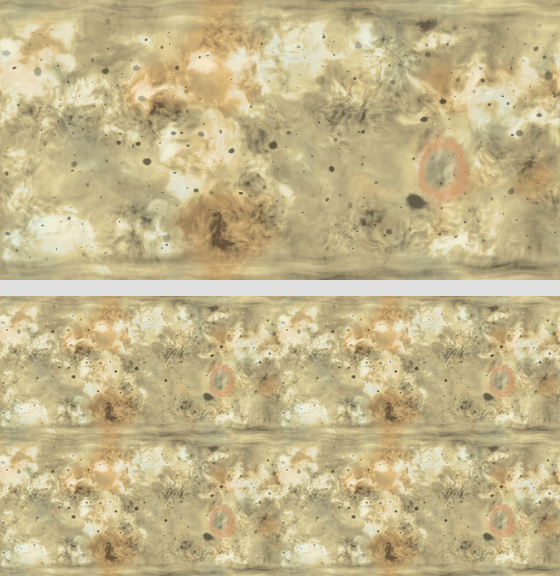
Top: one tile. Bottom: repeated 2 by 2.
A WebGL 2 fragment shader for this texture:

```glsl
#version 300 es
precision highp float;

#define TILE vec2(2.0, 1.0)
#define BROAD_SCALE 3.0
#define MOTTLE_SCALE 11.0
#define GRAIN_SCALE 44.0
#define WARP 0.045
#define RELIEF 2.6
#define FROST 1.15
#define TONE_BIAS -0.22
#define VENT_DENSITY 0.42
#define RING_CENTER vec2(1.576, 0.396)
#define RING_RADII vec2(0.085, 0.112)
#define BASIN_CENTER vec2(1.485, 0.28)

uniform vec2 u_resolution;
out vec4 fragColor;

vec3 hash3(vec2 cell, uint seed) {
    uvec3 v = uvec3(uint(cell.x), uint(cell.y), seed) * 1664525u + 1013904223u;
    v.x += v.y * v.z; v.y += v.z * v.x; v.z += v.x * v.y;
    v ^= v >> 16u;
    v.x += v.y * v.z; v.y += v.z * v.x; v.z += v.x * v.y;
    return vec3(v >> 8u) / 16777216.0;
}

vec2 wrapCell(vec2 cell, vec2 period) { return floor(mod(cell + 0.5, period)); }

// Shortest offset to a centre on the repeating tile
vec2 wrapOffset(vec2 p, vec2 center) {
    vec2 d = p - center;
    return d - TILE * floor(d / TILE + 0.5);
}

float corner(vec2 cell, vec2 offset, vec2 period, uint seed) {
    float a = 6.28318 * hash3(wrapCell(cell, period), seed).x;
    return dot(vec2(cos(a), sin(a)), offset);
}

// Gradient noise that wraps over the tile
float noise(vec2 p, vec2 freq, uint seed) {
    vec2 x = p * freq, period = TILE * freq, i = floor(x), f = x - i;
    vec2 u = f * f * f * (f * (f * 6.0 - 15.0) + 10.0), e = vec2(1, 0);
    return mix(mix(corner(i, f, period, seed), corner(i + e, f - e, period, seed), u.x),
               mix(corner(i + e.yx, f - e.yx, period, seed), corner(i + 1.0, f - 1.0, period, seed), u.x), u.y);
}

float fbm(vec2 p, vec2 freq, int octaves, uint seed) {
    float sum = 0.0, amp = 1.0;
    for (int i = 0; i < octaves; i++) {
        sum += amp * noise(p, freq, seed + uint(i));
        freq *= 2.0;
        amp *= 0.55;
    }
    return sum;
}

// Scattered vents: x = dark core, y = soft halo, z = halo hue
vec3 vents(vec2 p, float freq, uint seed) {
    vec2 x = p * freq, base = floor(x);
    vec3 result = vec3(0);
    for (int j = -1; j <= 1; j++)
    for (int i = -1; i <= 1; i++) {
        vec2 cell = base + vec2(i, j), id = wrapCell(cell, TILE * freq);
        vec3 h = hash3(id, seed), k = hash3(id, seed + 7u);
        if (k.x > VENT_DENSITY) continue;
        float d = length((x - cell - 0.15 - 0.7 * h.xy) * vec2(1.0, 0.8 + 0.7 * k.y));
        float r = mix(0.06, 0.17, h.z * h.z);
        float halo = exp(-pow(d / (r * 2.4), 2.0));
        result.x = max(result.x, (1.0 - smoothstep(r * 0.5, r * 1.15, d)) * (0.35 + 0.65 * k.z));
        if (halo > result.y) result.yz = vec2(halo, k.y);
    }
    return result;
}

// Tone in standard deviations to surface colour
vec3 surface(float tone) {
    const vec3 colors[6] = vec3[6](vec3(0.40, 0.36, 0.28), vec3(0.58, 0.54, 0.41), vec3(0.70, 0.64, 0.48),
                                   vec3(0.77, 0.72, 0.54), vec3(0.87, 0.81, 0.60), vec3(0.90, 0.88, 0.77));
    const float stops[6] = float[6](-2.4, -1.6, -0.8, 0.0, 0.8, 1.4);
    vec3 c = colors[0];
    for (int i = 1; i < 6; i++)
        c = mix(c, colors[i], clamp((tone - stops[i - 1]) / (stops[i] - stops[i - 1]), 0.0, 1.0));
    return c + 0.05 * smoothstep(1.5, 2.6, tone);
}

void main() {
    vec2 p = gl_FragCoord.xy / u_resolution * TILE;
    float polar = smoothstep(0.36, 0.47, abs(p.y - 0.5));

    // Warped terrain layers
    vec2 bend = vec2(fbm(p, vec2(5), 3, 11u), fbm(p, vec2(5), 3, 21u));
    vec2 q = p + WARP * bend * (1.0 - 0.6 * polar);
    float broad = fbm(q, vec2(BROAD_SCALE), 4, 31u);
    float mottle = fbm(q, vec2(MOTTLE_SCALE), 4, 41u);
    float lit = fbm(q + vec2(-0.004, 0.005), vec2(MOTTLE_SCALE), 4, 41u) - mottle;
    float grain = fbm(q, vec2(GRAIN_SCALE), 2, 51u);
    float rough = smoothstep(-0.25, 0.3, fbm(p, vec2(4), 3, 61u));

    // Frost fields with eroded borders
    float field = fbm(q, vec2(2), 4, 71u) + 0.45 * mottle;
    float frost = smoothstep(0.06, 0.34, field) * (1.0 - 0.5 * polar);
    float border = 1.0 - smoothstep(0.0, 0.045, abs(mottle - 0.1));
    float tone = TONE_BIAS + 1.9 * broad + FROST * frost;
    tone += mix(0.9, 2.0, rough) * mottle + mix(0.4, 1.5, rough) * grain;
    tone += rough * (RELIEF * lit - 0.45 * border);

    // Long streaks toward the top and bottom
    float streak = fbm(p + 0.02 * bend, vec2(2, 16), 4, 81u);
    tone = mix(tone, 2.6 * streak + 0.35 * tone - 0.45, polar);

    // Vents with pale or dusky halos
    vec2 v = p + 0.012 * bend + 0.004 * vec2(mottle, grain);
    vec3 big = vents(v, 9.0, 91u), small = vents(v, 22.0, 101u);
    float calm = 1.0 - polar;
    tone += calm * (big.y * (1.4 * big.z - 0.4) + 0.5 * small.y * (small.z - 0.4));
    vec3 color = surface(tone);

    // Rust, olive and cool grey tints
    float rust = smoothstep(0.0, 0.45, fbm(q, vec2(2), 3, 111u) + 0.12 * cos(12.566 * p.y + 3.14159));
    float cool = smoothstep(0.05, 0.4, fbm(q, vec2(3), 3, 121u));
    color *= mix(vec3(1), vec3(1.03, 0.93, 0.84), rust * (1.0 - 0.6 * frost));
    color *= mix(vec3(1), vec3(0.96, 1.0, 1.04), cool);

    // Rust ring around a dusky centre
    float r = length(wrapOffset(v, RING_CENTER) / RING_RADII) + 0.25 * mottle;
    color = mix(color, vec3(0.90, 0.82, 0.58), 0.5 * exp(-pow((r - 1.4) / 0.25, 2.0)));
    color = mix(color, vec3(0.84, 0.62, 0.44), 0.75 * exp(-pow((r - 0.88) / 0.24, 2.0)));
    color = mix(color, vec3(0.58, 0.55, 0.43), 0.5 * exp(-r * r * 25.0));

    // Dark basin and vent cores
    float basin = length(wrapOffset(v, BASIN_CENTER) / vec2(0.05, 0.036)) + 0.7 * mottle;
    color = mix(color, vec3(0.30, 0.28, 0.22), 0.8 * (1.0 - smoothstep(0.35, 1.1, basin)));
    float core = calm * max(big.x, 0.8 * small.x);
    color = mix(color, vec3(0.27, 0.25, 0.18), 0.8 * core);
    fragColor = vec4(clamp(color, 0.0, 1.0), 1.0);
}
```
